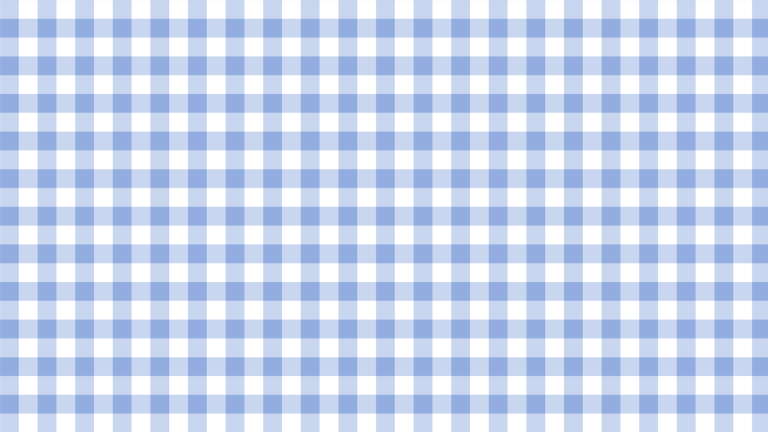
Give the GLSL for this pattern, as a Shadertoy shader.

```glsl
const float PERIOD = 0.08704;     // one repeat, in canvas heights
const float BAND_SHARE = 0.5;     // coloured part of each repeat
const float EDGE_PIXELS = 1.2;    // width of the smoothed edge
const vec2 BAND_START = vec2(0.0, 0.5); // phase from the top left, in repeats

const vec3 CLOTH = vec3(0.995, 1.0, 0.995);
const vec3 SINGLE_BAND = vec3(0.79, 0.84, 0.94);
const vec3 CROSSING = vec3(0.58, 0.68, 0.88);

// Smoothed coverage of the bands along each axis
vec2 bandCoverage(vec2 repeats, float edgeWidth) {
    vec2 fromCentre = abs(fract(repeats - BAND_START - 0.5 * BAND_SHARE + 0.5) - 0.5);
    vec2 signedDist = fromCentre - 0.5 * BAND_SHARE;
    return clamp(0.5 - signedDist / edgeWidth, 0.0, 1.0);
}

void mainImage(out vec4 fragColor, in vec2 fragCoord) {
    // Canvas heights, measured from the top left corner
    vec2 pos = vec2(fragCoord.x, iResolution.y - fragCoord.y) / iResolution.y;
    float edgeWidth = EDGE_PIXELS / (iResolution.y * PERIOD);
    vec2 band = bandCoverage(pos / PERIOD, edgeWidth);

    // Gingham weave: cloth, one band, or two bands crossing
    vec3 offBand = mix(CLOTH, SINGLE_BAND, band.x);
    vec3 onBand = mix(SINGLE_BAND, CROSSING, band.x);
    fragColor = vec4(mix(offBand, onBand, band.y), 1.0);
}
```
